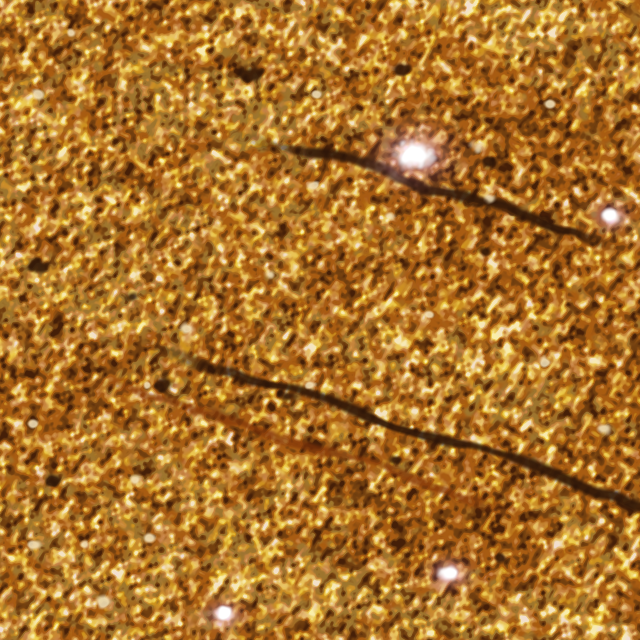
Reproduce this texture procedurally as a WebGL 1 fragment shader.

```glsl
precision highp float;
// Glittering amber mineral: fine golden grains, dark slanting cracks, pits and
// white glints with lilac halos. Layered value noise is graded through a colour
// ramp, then cracks (wavy segments) and spots (jittered cells) are laid on top.

uniform vec2 u_resolution;

const vec3 SHADOW = vec3(0.27, 0.12, 0.03);
const vec3 BROWN  = vec3(0.45, 0.25, 0.06);
const vec3 ORANGE = vec3(0.66, 0.36, 0.07);
const vec3 OLIVE  = vec3(0.62, 0.46, 0.18);
const vec3 GOLD   = vec3(0.79, 0.54, 0.19);
const vec3 STRAW  = vec3(0.91, 0.76, 0.36);
const vec3 CREAM  = vec3(0.96, 0.90, 0.74);
const vec3 CRACK  = vec3(0.17, 0.08, 0.03);
const vec3 RUST   = vec3(0.50, 0.20, 0.03);
const vec3 LILAC  = vec3(0.74, 0.52, 0.62);

float hash(vec2 p) {
  return fract(sin(dot(p, vec2(127.1, 311.7))) * 43758.5453);
}

float noise(vec2 p) {
  vec2 cell = floor(p);
  vec2 f = fract(p);
  f = f * f * (3.0 - 2.0 * f);
  float low = mix(hash(cell), hash(cell + vec2(1.0, 0.0)), f.x);
  float high = mix(hash(cell + vec2(0.0, 1.0)), hash(cell + 1.0), f.x);
  return mix(low, high, f.y);
}

vec2 rotate(vec2 p, float angle) {
  float c = cos(angle);
  float s = sin(angle);
  return vec2(c * p.x - s * p.y, s * p.x + c * p.y);
}

// Grain colour for a tone in standard deviations around the mean.
vec3 grainColor(float tone, float oliveness) {
  vec3 color = mix(SHADOW, BROWN, smoothstep(-2.4, -1.3, tone));
  color = mix(color, mix(ORANGE, OLIVE, oliveness), smoothstep(-1.3, -0.4, tone));
  color = mix(color, GOLD, smoothstep(-0.1, 0.75, tone));
  color = mix(color, STRAW, smoothstep(0.75, 1.6, tone));
  return mix(color, CREAM, smoothstep(1.6, 2.4, tone));
}

// Coverage of a wavy segment that tapers at both ends.
float streak(vec2 p, vec2 a, vec2 b, float width, float seed) {
  vec2 along = b - a;
  float h = clamp(dot(p - a, along) / dot(along, along), 0.0, 1.0);
  float bend = (noise(vec2(h * 6.0, seed)) - 0.5) * 0.022
             + (noise(vec2(h * 30.0, seed + 5.0)) - 0.5) * 0.007;
  float d = length(p - a - along * h - vec2(0.0, bend));
  float taper = smoothstep(0.0, 0.25, h) * (1.0 - smoothstep(0.85, 1.0, h));
  float w = width * (0.65 + 0.7 * noise(vec2(h * 22.0, seed + 9.0)));
  return (1.0 - smoothstep(0.35 * w, 1.4 * w, d)) * taper;
}

// Distance to the nearest scattered spot, in units of that spot's radius.
float spots(vec2 p, float cells, float chance, vec2 radii, float seed) {
  float nearest = 20.0;
  vec2 home = floor(p * cells);
  for (int j = -1; j <= 1; j++) {
    for (int i = -1; i <= 1; i++) {
      vec2 cell = home + vec2(float(i), float(j));
      vec2 key = cell + seed;
      vec2 jitter = vec2(hash(key + 3.1), hash(key + 7.7));
      vec2 offset = p - (cell + 0.2 + 0.6 * jitter) / cells;
      float size = hash(key + 11.3);
      float radius = mix(radii.x, radii.y, size * size);
      float d = length(offset * vec2(0.85, 1.1)) / radius;
      nearest = min(nearest, mix(20.0, d, step(hash(key), chance)));
    }
  }
  return nearest;
}

void main() {
  vec2 p = gl_FragCoord.xy / u_resolution.y;

  // Grains: two fine layers, slightly elongated, plus broad patches.
  float coarse = noise(rotate(p, -0.9) * vec2(82.0, 108.0) + 17.0);
  float fine = noise(rotate(p, 0.5) * vec2(165.0, 140.0) + 41.0);
  float patches = noise(rotate(p, 0.3) * vec2(6.0, 9.0) + 5.0);
  float bands = noise(rotate(p, 0.32) * vec2(2.5, 13.0) + 23.0);
  float tone = (0.6 * coarse + 0.4 * fine - 0.5) / 0.155 + (patches - 0.5) * 0.9;

  // Hue drifts between orange and olive, by grain and by band.
  float tint = noise(rotate(p, 1.1) * 70.0 + 61.0);
  float drift = tint * 0.7 + patches * 0.35 - bands * 0.35;
  vec3 color = grainColor(tone, smoothstep(0.3, 0.65, drift));
  float chroma = noise(rotate(p, 0.8) * 95.0 + 83.0) - 0.5;
  color += chroma * vec3(0.04, 0.08, -0.20) * smoothstep(-0.5, 1.0, tone);

  // Cracks: two dark ones, a thin side branch and a faint rusty streak.
  float rust = streak(p, vec2(0.08, 0.42), vec2(0.82, 0.195), 0.008, 31.0);
  color = mix(color, RUST, 0.65 * rust);
  float crack = streak(p, vec2(0.35, 0.805), vec2(0.98, 0.605), 0.0085, 2.0);
  crack = max(crack, streak(p, vec2(0.17, 0.475), vec2(1.12, 0.175), 0.0085, 12.0));
  crack = max(crack, 0.8 * streak(p, vec2(0.66, 0.715), vec2(0.88, 0.64), 0.005, 22.0));
  color = mix(color, CRACK, 0.88 * crack);

  // Pits and glints with ragged edges.
  float ragged = (coarse - 0.5) * 0.9;
  float pit = spots(p, 6.0, 0.28, vec2(0.009, 0.019), 71.0) + ragged;
  color = mix(color, CRACK, 0.85 * (1.0 - smoothstep(0.4, 1.3, pit)));
  float speck = spots(p, 11.0, 0.16, vec2(0.006, 0.011), 37.0) + ragged;
  color = mix(color, CREAM, 0.85 * (1.0 - smoothstep(0.4, 1.3, speck)));
  float glint = spots(p, 5.0, 0.26, vec2(0.012, 0.029), 53.0);
  float halo = exp(-0.35 * glint * glint) * (0.55 + 0.5 * fine);
  color = mix(color, LILAC + (coarse - 0.5) * 0.5, clamp(halo, 0.0, 1.0));
  color = mix(color, vec3(1.0), 1.0 - smoothstep(0.55, 1.25, glint + ragged * 0.6));

  gl_FragColor = vec4(clamp(color, 0.0, 1.0), 1.0);
}
```
